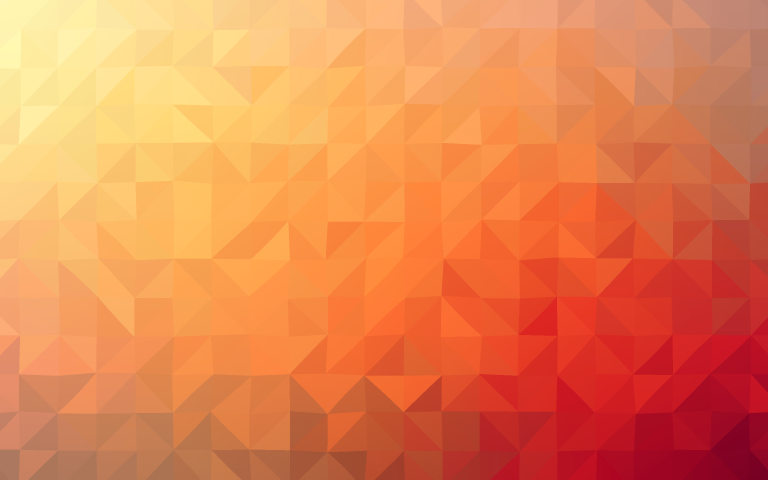
Write a Shadertoy shader that draws this background.

```glsl
// Low-poly mosaic: a square lattice with slightly shifted corners, each cell
// cut along a random diagonal. Every facet takes its colour from a smooth
// gradient mesh, read near the facet centre with a random offset.

#define ROWS 12.5                   // cells per canvas height
#define ORIGIN vec2(0.52, 0.755)    // lattice corner, in cells
#define CORNER_SHIFT 0.09           // corner displacement, in cells
#define FLIP_CHANCE 0.42            // share of falling diagonals
#define COLOR_SCATTER 1.25          // facet sampling offset, in cells
#define FACET_SLOPE 0.3             // gradient left inside a facet
#define SHADE_RANGE 0.04            // facet brightness variation
#define AA 3                        // samples per axis

vec3 hash3(vec2 p) {
    vec3 q = fract(p.xyx * vec3(0.1031, 0.1030, 0.0973));
    q += dot(q, q.yxz + 33.33);
    return fract((q.xxy + q.yzz) * q.zyx);
}

// Five colours spread evenly over t in 0..1
vec3 ramp(vec3 a, vec3 b, vec3 c, vec3 d, vec3 e, float t) {
    t = clamp(t, 0.0, 1.0) * 4.0;
    vec3 col = mix(a, b, min(t, 1.0));
    col = mix(col, c, clamp(t - 1.0, 0.0, 1.0));
    col = mix(col, d, clamp(t - 2.0, 0.0, 1.0));
    return mix(col, e, clamp(t - 3.0, 0.0, 1.0));
}

// Gradient mesh: pale yellow top left, crimson bottom right, dusty side corners
vec3 meshColor(vec2 uv) {
    vec3 top = ramp(vec3(1.00, 0.97, 0.72), vec3(1.00, 0.87, 0.59),
                    vec3(0.99, 0.70, 0.48), vec3(0.92, 0.62, 0.48),
                    vec3(0.74, 0.52, 0.46), uv.x);
    vec3 upper = ramp(vec3(1.00, 0.93, 0.62), vec3(1.00, 0.83, 0.45),
                      vec3(1.00, 0.67, 0.34), vec3(0.96, 0.53, 0.27),
                      vec3(0.70, 0.46, 0.36), uv.x);
    vec3 middle = ramp(vec3(0.98, 0.75, 0.48), vec3(1.00, 0.71, 0.35),
                       vec3(1.00, 0.53, 0.23), vec3(0.96, 0.37, 0.17),
                       vec3(0.72, 0.24, 0.19), uv.x);
    vec3 lower = ramp(vec3(0.96, 0.58, 0.43), vec3(0.96, 0.56, 0.29),
                      vec3(0.97, 0.42, 0.19), vec3(0.87, 0.15, 0.13),
                      vec3(0.76, 0.06, 0.15), uv.x);
    vec3 bottom = ramp(vec3(0.66, 0.46, 0.37), vec3(0.70, 0.46, 0.31),
                       vec3(0.63, 0.28, 0.18), vec3(0.72, 0.03, 0.13),
                       vec3(0.45, 0.00, 0.14), uv.x);
    return ramp(bottom, lower, middle, upper, top, uv.y);
}

vec2 cornerShift(vec2 corner) {
    return (hash3(corner + 71.0).xy - 0.5) * CORNER_SHIFT;
}

// Bends the plane so that lattice corners move and edges stay straight
vec2 shiftLattice(vec2 p) {
    vec2 id = floor(p), f = p - id;
    vec2 low = mix(cornerShift(id), cornerShift(id + vec2(1, 0)), f.x);
    vec2 high = mix(cornerShift(id + vec2(0, 1)), cornerShift(id + 1.0), f.x);
    return p + mix(low, high, f.y);
}

vec3 mosaic(vec2 fragCoord) {
    vec2 canvas = iResolution.xy / iResolution.y * ROWS;
    vec2 p = shiftLattice(fragCoord / iResolution.y * ROWS - ORIGIN);
    vec2 id = floor(p), f = p - id;

    // Pick the triangle on one side of the cell diagonal
    bool flipped = hash3(id + 17.0).x < FLIP_CHANCE;
    if (flipped) f.x = 1.0 - f.x;
    float side = step(f.x, f.y);
    vec2 center = mix(vec2(2, 1), vec2(1, 2), side) / 3.0;
    if (flipped) center.x = 1.0 - center.x;

    // Colour the facet
    vec2 key = id + vec2(side * 43.0 + 5.0, 29.0);
    vec3 r = hash3(key);
    vec2 scatter = (r.xy + hash3(key + 113.0).xy - 1.0) * COLOR_SCATTER;
    vec2 spot = mix(id + center, p, FACET_SLOPE) + scatter + ORIGIN;
    return meshColor(spot / canvas) * (1.0 + (r.z - 0.5) * SHADE_RANGE);
}

void mainImage(out vec4 fragColor, in vec2 fragCoord) {
    vec3 sum = vec3(0.0);
    for (int y = 0; y < AA; y++)
        for (int x = 0; x < AA; x++)
            sum += mosaic(fragCoord + (vec2(x, y) + 0.5) / float(AA) - 0.5);
    fragColor = vec4(clamp(sum / float(AA * AA), 0.0, 1.0), 1.0);
}
```
